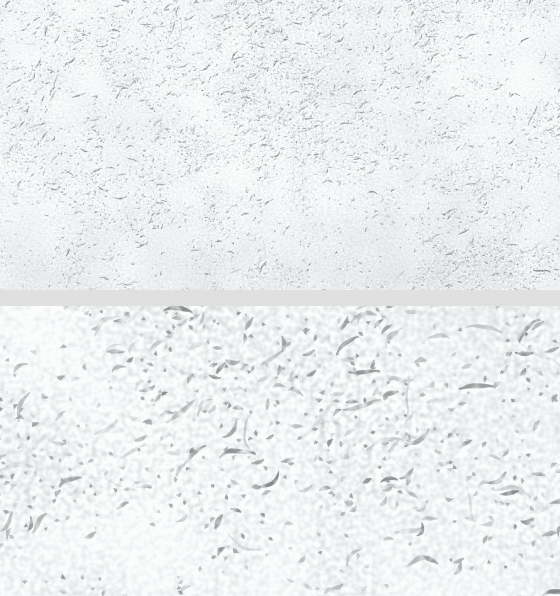
Top, the full canvas; bottom, a detail of the centre.
This texture is drawn by a Shadertoy shader. Its source:

```glsl
// White stucco wall with fine grain, small pits and short ragged scratches.

const vec3 PLASTER = vec3(0.945, 0.957, 0.957);
const vec3 SHADOW = vec3(0.20, 0.21, 0.21);
const vec2 LIGHT_OFFSET = vec2(-0.0022, 0.0048);
const float TAU = 6.2831853;

float hash(vec2 p, float seed) {
    vec3 q = fract(vec3(p.xyx + seed * 17.3) * vec3(0.1031, 0.1030, 0.0973));
    q += dot(q, q.yzx + 33.33);
    return fract((q.x + q.y) * q.z);
}

vec2 gradientAt(vec2 cell, float seed) {
    float a = TAU * hash(cell, seed);
    return vec2(cos(a), sin(a));
}

// Gradient noise, roughly -0.7 to 0.7
float gradientNoise(vec2 p, float seed) {
    vec2 i = floor(p), f = fract(p);
    vec2 u = f * f * f * (f * (f * 6.0 - 15.0) + 10.0);
    vec2 e = vec2(1.0, 0.0);
    float a = dot(gradientAt(i, seed), f);
    float b = dot(gradientAt(i + e.xy, seed), f - e.xy);
    float c = dot(gradientAt(i + e.yx, seed), f - e.yx);
    float d = dot(gradientAt(i + e.xx, seed), f - e.xx);
    return mix(mix(a, b, u.x), mix(c, d, u.x), u.y);
}

// Distance to a bent stroke lying along the x axis
float strokeDistance(vec2 p, float halfLength, float bend) {
    p.y += bend * (p.x * p.x / halfLength - 0.4 * halfLength);
    return length(vec2(max(abs(p.x) - halfLength, 0.0), p.y));
}

// How rough the wall is: clumped, calmer toward the sides and the bottom
float roughness(vec2 p, float aspect) {
    float patches = gradientNoise(p * 2.6, 3.0) + 0.8 * gradientNoise(p * 6.5, 4.0)
                  + 0.8 * gradientNoise(p * 14.0, 5.0);
    float side = smoothstep(0.5, 1.0, abs(p.x / aspect - 0.47) * 2.0);
    float low = 1.0 - smoothstep(0.0, 0.4, p.y);
    return clamp(0.72 + 1.15 * patches - 0.3 * side - 0.15 * low, 0.1, 1.3);
}

// One layer of scattered strokes, at most one per cell
float strokes(vec2 p, float cells, float halfLength, float halfWidth,
              float density, float spread, float aspect, float seed) {
    float pixel = 0.8 / iResolution.y;
    vec2 home = floor(p * cells);
    float ink = 0.0;
    for (int y = -1; y <= 1; y++)
    for (int x = -1; x <= 1; x++) {
        vec2 cell = home + vec2(x, y);
        vec2 jitter = vec2(hash(cell, seed), hash(cell, seed + 1.0));
        vec2 centre = (cell + jitter) / cells;
        if (hash(cell, seed + 2.0) > density * roughness(centre, aspect)) continue;
        float angle = 0.42 + spread * (hash(cell, seed + 3.0) - 0.5)
                    + 0.9 * gradientNoise(centre * 4.0, seed);
        float c = cos(angle), s = sin(angle);
        vec2 q = mat2(c, -s, s, c) * (p - centre);
        float size = halfLength * mix(0.3, 1.0, hash(cell, seed + 4.0));
        float bend = 0.7 * (hash(cell, seed + 5.0) - 0.5);
        float taper = 1.0 - 0.5 * smoothstep(0.2, 1.0, abs(q.x) / size);
        float d = strokeDistance(q, size, bend);
        float width = halfWidth * taper;
        float cover = 1.0 - smoothstep(width - pixel, width + pixel, d);
        ink = max(ink, cover * mix(0.25, 1.0, hash(cell, seed + 6.0)));
    }
    return ink;
}

// All marks pressed into the plaster
float marks(vec2 p, float aspect) {
    vec2 wobble = vec2(gradientNoise(p * 48.0, 11.0), gradientNoise(p * 48.0, 12.0));
    vec2 q = p + 0.0036 * wobble;
    float ragged = clamp(0.85 + 1.3 * gradientNoise(p * 95.0, 13.0), 0.15, 1.0);
    float wrinkles = strokes(q, 22.0, 0.022, 0.0026, 0.62, 1.3, aspect, 20.0);
    float chips = strokes(q, 46.0, 0.0075, 0.0024, 0.50, 1.8, aspect, 30.0);
    float pits = strokes(p, 74.0, 0.0026, 0.0020, 0.40, 3.1, aspect, 40.0);
    float creases = strokes(q, 11.0, 0.042, 0.0014, 0.4, 3.1, aspect, 50.0);
    return max(max(wrinkles * ragged, 0.9 * chips * ragged),
               max(0.8 * pits, 0.4 * creases * ragged));
}

void mainImage(out vec4 fragColor, in vec2 fragCoord) {
    vec2 p = fragCoord / iResolution.y;
    float aspect = iResolution.x / iResolution.y;

    // Fine grain and broad, soft shading
    float grain = 0.65 * gradientNoise(p * 171.0, 1.0)
                + 0.50 * gradientNoise(p * vec2(92.0, 113.0) + 5.3, 2.0);
    float rough = roughness(p, aspect);
    float broad = 0.035 * gradientNoise(p * 1.8, 7.0)
                + 0.030 * gradientNoise(p * 8.0, 8.0)
                - 0.018 * (rough - 0.6)
                - 0.030 * (1.0 - smoothstep(0.0, 0.45, p.y));
    float tone = grain * mix(0.08, 0.16, rough) + broad;

    // Dark hollows with a lit rim beside them
    float hollow = marks(p, aspect);
    float rim = marks(p + LIGHT_OFFSET, aspect) * (1.0 - hollow);
    vec3 wall = PLASTER + tone + 0.045 * rim;
    vec3 colour = mix(wall, SHADOW, 0.56 * hollow);

    fragColor = vec4(clamp(colour, 0.0, 0.99), 1.0);
}
```
